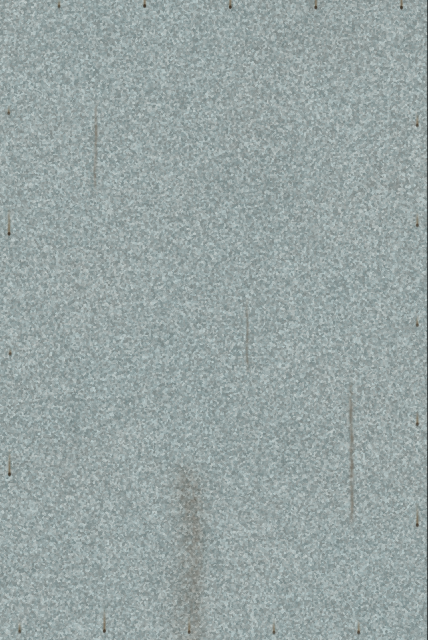
Write a Shadertoy shader that draws this texture.

```glsl
// Weathered galvanised steel sheet: zinc flakes, rust streaks and rusty nails along the border.

float hash(vec2 p) {
    vec3 q = fract(p.xyx * 0.1031);
    q += dot(q, q.yzx + 33.33);
    return fract((q.x + q.y) * q.z);
}

vec2 hash2(vec2 p) {
    return vec2(hash(p), hash(p + 71.7));
}

float noise(vec2 p) {
    vec2 i = floor(p), f = fract(p);
    f = f * f * (3.0 - 2.0 * f);
    return mix(mix(hash(i), hash(i + vec2(1, 0)), f.x),
               mix(hash(i + vec2(0, 1)), hash(i + vec2(1, 1)), f.x), f.y);
}

float fbm(vec2 p) {
    float sum = 0.0, amp = 0.5;
    for (int i = 0; i < 4; i++) {
        sum += amp * noise(p);
        p = p * 2.03 + 17.3;
        amp *= 0.5;
    }
    return sum / 0.9375;
}

// Soft-edged Voronoi flakes: x is brightness, y is a tint value, both 0..1
vec2 flakes(vec2 p) {
    vec2 cell = floor(p), sum = vec2(0);
    float total = 0.0;
    for (int y = -1; y <= 1; y++)
    for (int x = -1; x <= 1; x++) {
        vec2 id = cell + vec2(x, y);
        float w = exp(-11.0 * length(id + hash2(id) - p));
        sum += w * vec2(hash(id + 213.1), hash(id + 391.7));
        total += w;
    }
    return sum / total;
}

// Vertical streak between two heights, with a ragged outline
float streak(vec2 p, float x, float low, float high, float width) {
    float d = (p.x - x + 0.004 * (noise(vec2(x * 90.0, p.y * 22.0)) - 0.5)) / width;
    float ends = smoothstep(low, low + 0.06, p.y) * (1.0 - smoothstep(high - 0.06, high, p.y));
    return exp(-d * d) * ends * (0.3 + 0.9 * noise(p * vec2(170, 120)));
}

float smudge(vec2 p, vec2 center, vec2 size) {
    vec2 d = (p - center) / size;
    return exp(-dot(d, d)) * (0.5 + fbm(p * 18.0));
}

// Nail head with a rust tail above it
void nail(inout vec3 col, vec2 p, vec2 center) {
    vec2 d = p - center;
    float size = hash(center * 531.0);
    float reach = 0.015 + 0.075 * size;
    float tail = exp(-pow(d.x / 0.003, 2.0)) * smoothstep(-0.003, 0.003, d.y)
               * (1.0 - smoothstep(0.0, reach, d.y));
    float head = 1.0 - smoothstep(0.0015, 0.005, length(d * vec2(1.0, 0.8)));
    col = mix(col, vec3(0.46, 0.39, 0.29), 0.75 * tail);
    col = mix(col, vec3(0.18, 0.14, 0.10), head * (0.45 + 0.4 * size));
}

void mainImage(out vec4 fragColor, in vec2 fragCoord) {
    vec2 p = fragCoord / iResolution.x;
    float top = iResolution.y / iResolution.x;

    // Two overlapping layers of zinc flakes over faint clouds
    vec2 warp = 0.003 * vec2(noise(p * 150.0), noise(p * 150.0 + 47.0));
    vec2 bright = flakes((p + warp) * 212.0);
    vec2 dull = flakes((p - warp) * 180.0 + 130.0);
    float cloud = fbm(p * vec2(7.0, 4.0) + 3.0) - 0.5;
    float tone = 0.480 + 0.165 * pow(bright.x, 1.4) + 0.1 * dull.x
               + 0.015 * cloud + 0.02 * (noise(p * 340.0) - 0.5);

    // Dull blue-grey patches
    tone -= 0.016 * smudge(p, vec2(0.68, 1.40), vec2(0.10, 0.07));
    tone -= 0.012 * smudge(p, vec2(0.60, 1.08), vec2(0.13, 0.12));
    tone -= 0.016 * smudge(p, vec2(0.72, 0.43), vec2(0.09, 0.06));
    tone -= 0.025 * smudge(p, vec2(0.18, 0.51), vec2(0.018, 0.09));
    vec3 col = tone + vec3(0.0, 0.05, 0.047);
    float warmth = 0.03 * (bright.y - 0.5) + 0.015 * (fbm(p * 5.0 + 60.0) - 0.5);
    col += warmth * vec3(1.0, 0.0, -0.3);

    // Thin rust runs and one broad stain at the foot
    float runs = streak(p, 0.223, 1.03, 1.27, 0.0035)
               + streak(p, 0.578, 0.61, 0.81, 0.003)
               + streak(p, 0.821, 0.25, 0.62, 0.0045);
    col = mix(col, vec3(0.44, 0.41, 0.36), min(0.65 * runs, 0.75));
    float stain = streak(p, 0.440, -0.1, 0.44, 0.036) * fbm(p * vec2(30, 9))
                + 0.8 * streak(p, 0.457, -0.1, 0.40, 0.018) * fbm(p * vec2(20, 12) + 9.0);
    col = mix(col, vec3(0.45, 0.43, 0.39) + 0.7 * (tone - 0.59), min(0.6 * stain, 0.7));

    // Nails on the four borders
    for (int i = 0; i < 5; i++) {
        float k = float(i);
        float jitter = 0.008 * (hash(vec2(k, 5.0)) - 0.5);
        nail(col, p, vec2(0.138 + 0.2 * k, top - 0.014 + jitter));
        nail(col, p, vec2(0.046 + 0.198 * k, 0.021 + jitter));
        nail(col, p, vec2(0.975, 0.27 + 0.234 * k + jitter));
        if (i < 4) nail(col, p, vec2(0.024 + jitter, 0.387 + 0.281 * k));
    }

    // Shadowed right rim
    col *= 1.0 - 0.6 * smoothstep(0.996, 0.999, p.x);
    fragColor = vec4(clamp(col, 0.0, 1.0), 1.0);
}
```
